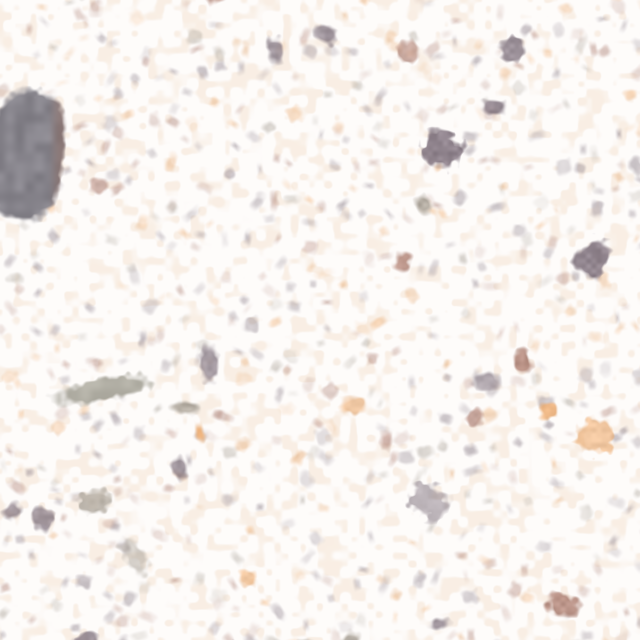
Reproduce this texture procedurally as a three.js fragment shader.

```glsl
varying vec2 vUv;

const vec3 WHITE = vec3(0.995, 0.987, 0.982);
const vec3 CREAM = vec3(0.975, 0.935, 0.895);
const vec3 MAUVE = vec3(0.54, 0.49, 0.53);
const vec3 BROWN = vec3(0.70, 0.53, 0.48);
const vec3 ORANGE = vec3(0.92, 0.68, 0.46);
const vec3 STONE = vec3(0.70, 0.67, 0.63);
const vec3 SLATE = vec3(0.53, 0.52, 0.55);
const vec3 SAGE = vec3(0.69, 0.68, 0.64);

const float MOTTLE_SCALE = 76.0;
const float DUST_GRID = 34.0;
const float CHIP_GRID = 10.0;
const float DUST_SHARE = 0.50;
const float CHIP_SHARE = 0.32;
const float SOFTNESS = 0.0042;

const vec2 PEBBLE_POS = vec2(0.042, 0.757);
const vec2 PEBBLE_SIZE = vec2(0.056, 0.100);
const vec2 SLIVER_POS = vec2(0.160, 0.391);
const vec2 SLIVER_SIZE = vec2(0.070, 0.016);

float hash(vec2 p) {
  vec3 q = fract(vec3(p.xyx) * 0.1031);
  q += dot(q, q.yzx + 33.33);
  return fract((q.x + q.y) * q.z);
}

float noise(vec2 p) {
  vec2 i = floor(p);
  vec2 f = fract(p);
  f = f * f * (3.0 - 2.0 * f);
  return mix(mix(hash(i), hash(i + vec2(1.0, 0.0)), f.x),
             mix(hash(i + vec2(0.0, 1.0)), hash(i + vec2(1.0)), f.x), f.y);
}

// Coverage of a rounded, slightly ragged grain
float grain(vec2 d, vec2 size, float angle, float ragged) {
  float c = cos(angle);
  float s = sin(angle);
  vec2 q = abs(vec2(c * d.x + s * d.y, c * d.y - s * d.x)) / size;
  float r = pow(q.x * q.x * q.x + q.y * q.y * q.y, 1.0 / 3.0);
  r += ragged * (noise(vUv * 110.0) - 0.5);
  return 1.0 - smoothstep(-SOFTNESS, SOFTNESS, (r - 1.0) * min(size.x, size.y));
}

vec3 mineral(float pick) {
  if (pick < 0.34) return MAUVE;
  if (pick < 0.62) return BROWN;
  if (pick < 0.82) return ORANGE;
  return STONE;
}

// One jittered grain per grid cell, kept with the given share
vec3 scatter(vec3 ground, vec2 p, float grid, float share, vec2 sizes,
             vec2 strengths, float seed) {
  vec2 home = floor(p * grid);
  for (int y = -1; y <= 1; y++) {
    for (int x = -1; x <= 1; x++) {
      vec2 cell = home + vec2(float(x), float(y));
      vec2 key = cell + seed;
      if (hash(key) > share) continue;
      vec2 jitter = vec2(hash(key + 17.3), hash(key + 41.7));
      vec2 d = p - (cell + jitter) / grid;
      float longest = mix(sizes.x, sizes.y, pow(hash(key + 63.1), 1.6));
      vec2 size = longest * vec2(1.0, mix(0.45, 0.95, hash(key + 88.9)));
      float angle = 3.14159 * hash(key + 109.4);
      float strength = mix(strengths.x, strengths.y, hash(key + 131.2));
      vec3 tint = mineral(hash(key + 157.6));
      tint += 0.12 * (noise(p * 125.0 + seed) - 0.5);
      ground = mix(ground, tint, strength * grain(d, size, angle, 0.6));
    }
  }
  return ground;
}

void main() {
  vec2 p = vUv;

  // White ground with cream mottling
  float patches = 0.16 * (noise(p * 9.0) - 0.5);
  float mottle = noise(p * MOTTLE_SCALE + 5.0) + patches;
  vec3 color = mix(WHITE, CREAM, smoothstep(0.54, 0.86, mottle));

  // Pale dust, then darker chips
  color = scatter(color, p, DUST_GRID, DUST_SHARE, vec2(0.005, 0.012),
                  vec2(0.14, 0.48), 211.0);
  color = scatter(color, p, CHIP_GRID, CHIP_SHARE, vec2(0.012, 0.030),
                  vec2(0.55, 1.0), 347.0);

  // Greenish sliver
  float sliver = grain(p - SLIVER_POS, SLIVER_SIZE, 0.20, 0.5);
  color = mix(color, SAGE + 0.10 * (noise(p * 60.0) - 0.5), sliver);

  // Large slate pebble with a browner rim on its right side
  vec2 d = p - PEBBLE_POS;
  float pebble = grain(d, PEBBLE_SIZE, -0.12, 0.10);
  vec3 slate = SLATE + 0.10 * (noise(p * 65.0) - 0.5);
  slate = mix(slate, BROWN * 0.8, 0.5 * smoothstep(0.030, 0.055, d.x));
  color = mix(color, slate, pebble);

  gl_FragColor = vec4(color, 1.0);
}
```
